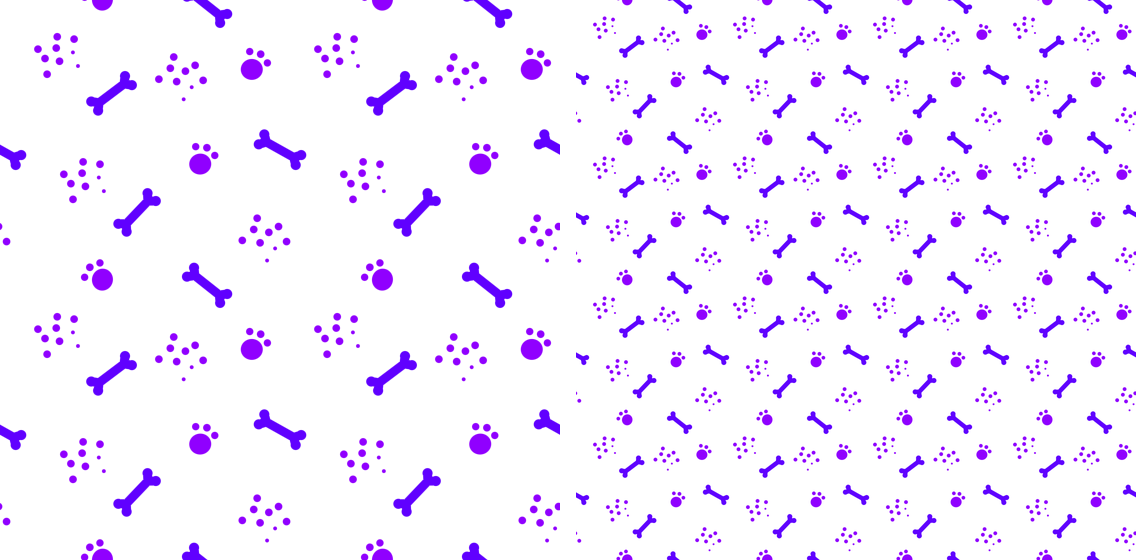
Left, the tile; right, the same tile 2 across and 2 down.
A WebGL 2 fragment shader for this pattern:

```glsl
#version 300 es
precision highp float;
// Seamless pet pattern: violet bones, paw prints and dot clusters on white.

uniform vec2 u_resolution;
out vec4 fragColor;

const float REPEATS = 2.0;   // tiles across and down
const float TILE = 384.0;    // design units per tile, y pointing down

const vec3 PAPER = vec3(1.0);
const vec3 BONE_COLOR = vec3(0.375, 0.0, 1.0);
const vec3 PAW_COLOR = vec3(0.565, 0.0, 1.0);

// Placements: centre x, centre y, angle in radians
const vec3 BONES[4] = vec3[](
    vec3(153.0, 128.0, -0.646), vec3(384.0, 205.3, 0.510),
    vec3(188.0, 291.3, -0.810), vec3(284.0, 391.3, 0.670));
const vec3 PAWS[3] = vec3[](
    vec3(345.3, 95.2, 0.0), vec3(274.6, 225.0, -0.14), vec3(140.5, 383.5, -1.325));
const vec3 CLUSTERS[4] = vec3[](
    vec3(362.0, 326.0, 0.0), vec3(247.6, 104.9, 0.0),
    vec3(79.1, 75.6, -0.942), vec3(114.6, 247.2, -0.942));

// Parts: offset x, offset y, radius
const vec3 TOES[3] = vec3[](
    vec3(-2.8, -24.5, 5.0), vec3(12.2, -20.9, 5.2), vec3(21.4, -8.9, 5.0));
const vec3 DOTS[9] = vec3[](
    vec3(-9.3, -26.7, 5.2), vec3(-14.0, -11.3, 5.2), vec3(20.0, -15.3, 5.2),
    vec3(6.7, -7.3, 5.2), vec3(-29.7, 3.7, 5.2), vec3(-5.3, 7.0, 5.2),
    vec3(31.0, 5.3, 5.2), vec3(15.3, 14.7, 2.6), vec3(4.3, 31.3, 2.6));

// Wrapped offset from a placement, turned into its own frame
vec2 toLocal(vec2 p, vec3 place) {
    vec2 d = mod(p - place.xy + 0.5 * TILE, TILE) - 0.5 * TILE;
    float c = cos(place.z), s = sin(place.z);
    return vec2(c * d.x + s * d.y, c * d.y - s * d.x);
}

float circle(vec2 p, vec3 part) {
    return length(p - part.xy) - part.z;
}

float capsule(vec2 p, vec2 a, vec2 b, float radius) {
    vec2 ab = b - a;
    float t = clamp(dot(p - a, ab) / dot(ab, ab), 0.0, 1.0);
    return length(p - a - ab * t) - radius;
}

// Shaft with a pair of knobs at each end, mirrored on both axes
float bone(vec2 p) {
    vec2 q = abs(p);
    vec2 neck = vec2(21.5, 0.0);
    vec2 knob = vec2(29.0, 7.8);
    float shaft = capsule(q, vec2(0.0), neck, 6.1);
    float ends = min(capsule(q, neck, knob, 6.2), circle(q, vec3(knob, 6.9)));
    return min(shaft, ends);
}

// Slightly wide pad with three toes
float paw(vec2 p) {
    float d = length(p * vec2(0.97, 1.02)) - 14.6;
    for (int i = 0; i < 3; i++) d = min(d, circle(p, TOES[i]));
    return d;
}

float cluster(vec2 p) {
    float d = TILE;
    for (int i = 0; i < 9; i++) d = min(d, circle(p, DOTS[i]));
    return d;
}

float coverage(float d, float soft) {
    return 1.0 - smoothstep(-soft, soft, d);
}

void main() {
    vec2 uv = gl_FragCoord.xy / u_resolution;
    vec2 p = fract(vec2(uv.x, 1.0 - uv.y) * REPEATS) * TILE;
    float soft = 0.75 * REPEATS * TILE / min(u_resolution.x, u_resolution.y);

    // Nearest distances to each kind of motif
    float bones = TILE;
    float prints = TILE;
    for (int i = 0; i < 4; i++) {
        bones = min(bones, bone(toLocal(p, BONES[i])));
        prints = min(prints, cluster(toLocal(p, CLUSTERS[i])));
    }
    for (int i = 0; i < 3; i++) prints = min(prints, paw(toLocal(p, PAWS[i])));

    vec3 color = mix(PAPER, PAW_COLOR, coverage(prints, soft));
    color = mix(color, BONE_COLOR, coverage(bones, soft));
    fragColor = vec4(color, 1.0);
}
```
